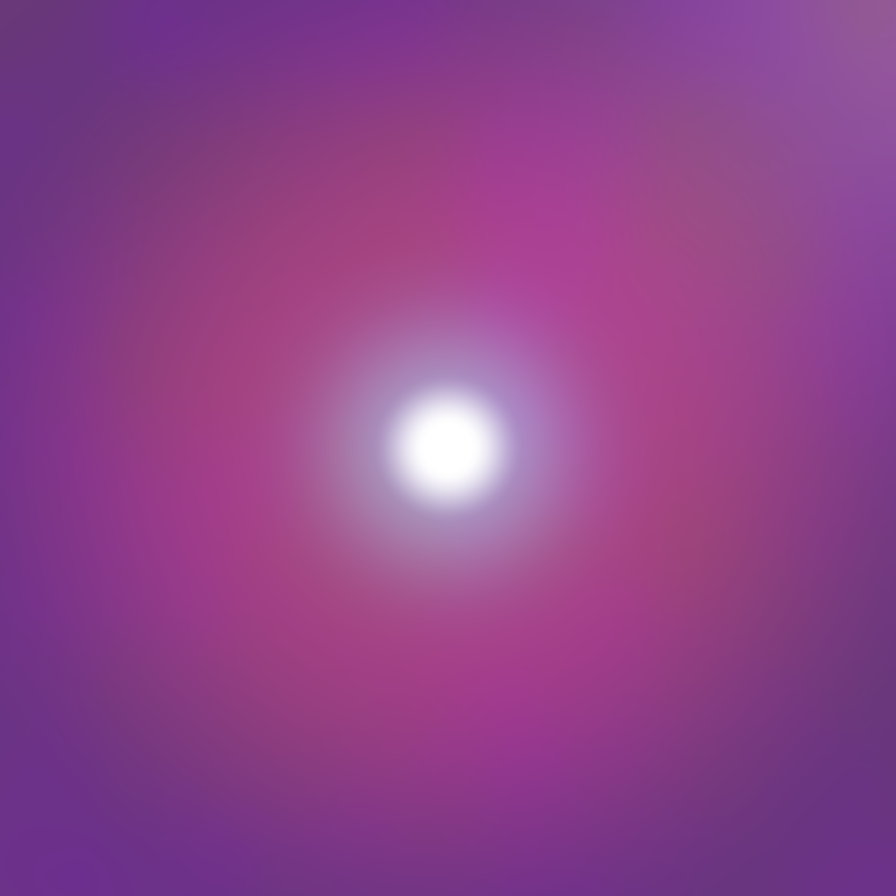
Give the GLSL for this background, as a WebGL 1 fragment shader.

```glsl
precision highp float;

uniform vec2 u_resolution;

const vec3 VIOLET = vec3(0.415, 0.205, 0.505);
const vec3 MAGENTA = vec3(0.65, 0.245, 0.53);
const vec3 HALO_BLUE = vec3(0.67, 0.63, 0.81);
const vec3 CORE_WHITE = vec3(1.0);
const vec3 CORNER_LIGHT = vec3(0.17, 0.13, 0.12);
const vec3 CLOUD_TINT = vec3(-0.03, 0.05, -0.12);

const vec2 CENTER = vec2(0.5);
const vec2 CORNER = vec2(1.04, 0.98);
const float NEBULA_INNER = 0.20;
const float NEBULA_OUTER = 0.60;
const float HALO_RADIUS = 0.14;
const float HALO_FALLOFF = 2.5;
const float CORE_INNER = 0.025;
const float CORE_OUTER = 0.085;
const float CORNER_RADIUS = 0.36;
const float CLOUD_SCALE = 5.0;
const int CLOUD_OCTAVES = 3;

float hash(vec2 p) {
    return fract(sin(dot(p, vec2(127.1, 311.7))) * 43758.5);
}

float valueNoise(vec2 p) {
    vec2 cell = floor(p);
    vec2 f = fract(p);
    f = f * f * f * (f * (f * 6.0 - 15.0) + 10.0);
    float low = mix(hash(cell), hash(cell + vec2(1.0, 0.0)), f.x);
    float high = mix(hash(cell + vec2(0.0, 1.0)), hash(cell + 1.0), f.x);
    return mix(low, high, f.y);
}

// Soft layered clouds, centred on zero
float clouds(vec2 p) {
    float sum = 0.0;
    float weight = 0.7;
    for (int i = 0; i < CLOUD_OCTAVES; i++) {
        sum += weight * (valueNoise(p) - 0.5);
        p = mat2(0.8, 0.6, -0.6, 0.8) * p * 2.0 + 7.3;
        weight *= 0.3;
    }
    return sum;
}

float gaussian(float dist, float radius) {
    float q = dist / radius;
    return exp(-q * q);
}

void main() {
    vec2 uv = gl_FragCoord.xy / u_resolution;
    float radius = distance(uv, CENTER);

    // Wide nebula and light from the upper right
    float nebula = 1.0 - smoothstep(NEBULA_INNER, NEBULA_OUTER, radius);
    vec3 color = mix(VIOLET, MAGENTA, nebula);
    color += CORNER_LIGHT * gaussian(distance(uv, CORNER), CORNER_RADIUS);

    // Blue halo
    float halo = exp(-pow(radius / HALO_RADIUS, HALO_FALLOFF));
    color = mix(color, HALO_BLUE, halo);

    // Clouds shift the hue between violet and grey rose
    color += CLOUD_TINT * clouds(uv * CLOUD_SCALE);

    // Bright core
    float core = 1.0 - smoothstep(CORE_INNER, CORE_OUTER, radius);
    color = mix(color, CORE_WHITE, core);

    gl_FragColor = vec4(clamp(color, 0.0, 1.0), 1.0);
}
```
